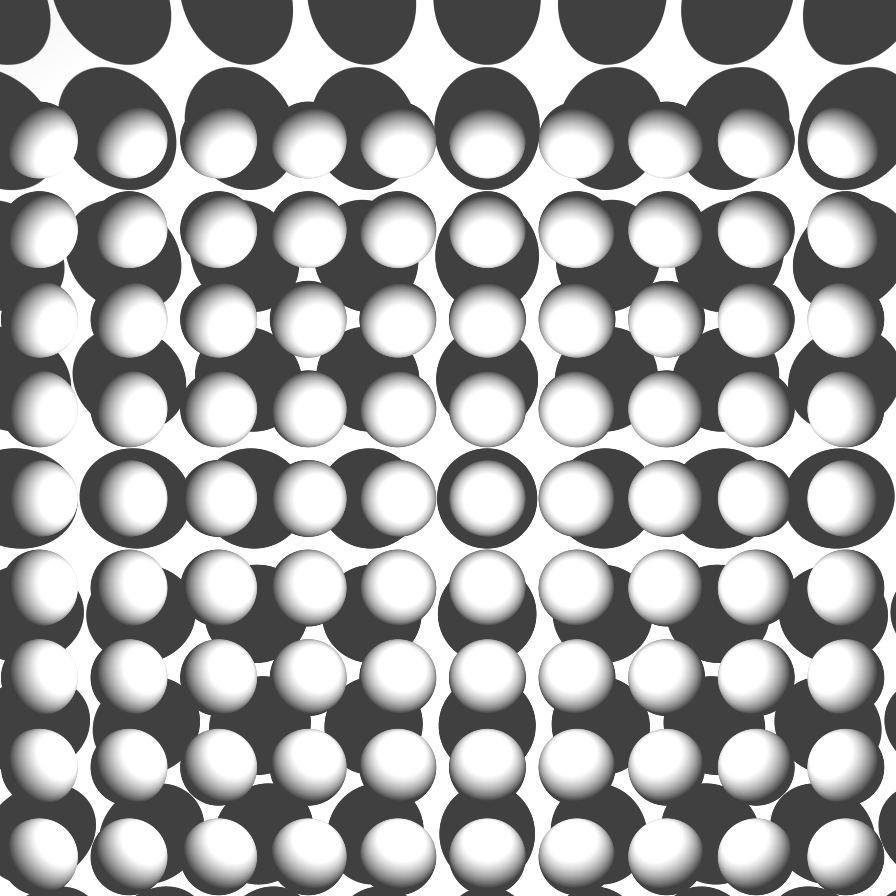
Reproduce this pattern procedurally as a WebGL 1 fragment shader.

```glsl
precision highp float;

uniform vec2 u_resolution;

#define SPACING 0.1
#define FIRST_CENTER vec2(0.044, 0.0437)
#define LAST_CELL vec2(9.0, 8.0)
#define RADIUS 0.043
#define LIGHT vec3(0.545, 0.445, 0.63)
#define WALL_DEPTH 0.191
#define WALL_SLOPE 0.1014
#define AMBIENT 0.25

// Center of the ball in the cell around p, offset by whole cells
vec2 ballCenter(vec2 p, vec2 cellOffset) {
  vec2 cell = floor((p - FIRST_CENTER) / SPACING + 0.5) + cellOffset;
  return FIRST_CENTER + SPACING * clamp(cell, vec2(0.0), LAST_CELL);
}

float lambert(vec3 position, vec3 normal) {
  return max(dot(normal, normalize(LIGHT - position)), 0.0);
}

// Fraction of light reaching a wall point past the layer of balls
float wallVisibility(vec3 wallPoint, float pixel) {
  vec3 toLight = LIGHT - wallPoint;
  vec3 ray = normalize(toLight);
  vec2 crossing = wallPoint.xy - toLight.xy * wallPoint.z / toLight.z;
  float nearest = 1.0;
  for (int j = -1; j <= 1; j++) {
    for (int i = -1; i <= 1; i++) {
      vec2 center = ballCenter(crossing, vec2(float(i), float(j)));
      vec3 toBall = vec3(center - crossing, 0.0);
      nearest = min(nearest, length(cross(toBall, ray)));
    }
  }
  return smoothstep(-0.5, 0.5, (nearest - RADIUS) / pixel);
}

// Tilted wall that recedes toward the top
float shadeWall(vec2 uv, float pixel) {
  float z = -WALL_DEPTH - WALL_SLOPE * (uv.y - LIGHT.y);
  vec3 wallPoint = vec3(uv, z);
  vec3 normal = normalize(vec3(0.0, WALL_SLOPE, 1.0));
  float diffuse = lambert(wallPoint, normal);
  return AMBIENT + diffuse * wallVisibility(wallPoint, pixel);
}

float shadeBall(vec2 center, vec2 offset) {
  vec2 slope = offset / RADIUS;
  float height = sqrt(max(1.0 - dot(slope, slope), 0.0));
  vec3 normal = normalize(vec3(slope, height));
  return AMBIENT + lambert(vec3(center, 0.0) + RADIUS * normal, normal);
}

void main() {
  float pixel = 1.0 / min(u_resolution.x, u_resolution.y);
  vec2 uv = gl_FragCoord.xy * pixel;

  float wall = min(shadeWall(uv, pixel), 1.0);

  // Balls in front, seen without perspective
  vec2 center = ballCenter(uv, vec2(0.0));
  vec2 offset = uv - center;
  float ball = min(shadeBall(center, offset), 1.0);
  float coverage = smoothstep(0.5, -0.5, (length(offset) - RADIUS) / pixel);

  gl_FragColor = vec4(vec3(mix(wall, ball, coverage)), 1.0);
}
```
